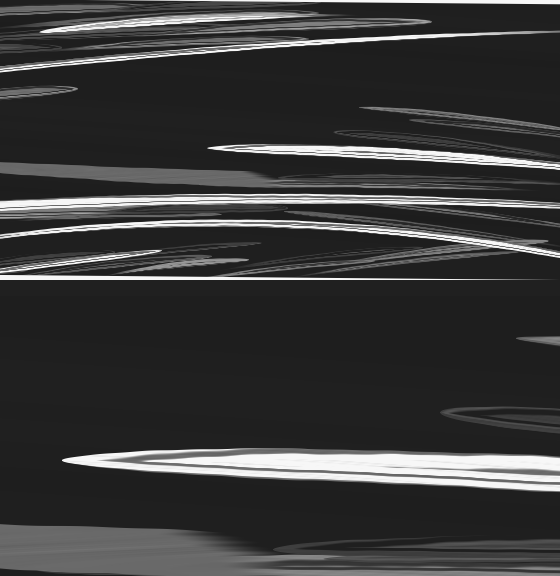
Top, the full canvas; bottom, a detail of the centre.
Write a Shadertoy shader that draws this texture.

```glsl
// Glossy black film with tapered grey and white light streaks along its folds.
#define INK 0.12
#define WHITE 0.97
#define BAND_GREY 0.41
#define LINE_DENSITY 430.0
#define LINE_DEPTH 0.42
#define SPARK 0.30
#define RAGGED 0.0011
#define MARGIN 0.018

float hash(float n) { return fract(sin(n * 91.345) * 4375.85); }

// Layered sines, about -1 to 1
float ripple(float x, float seed) {
    return (sin(17.0 * x + seed) + 0.6 * sin(43.0 * x + 2.3 * seed)
          + 0.4 * sin(109.0 * x + 4.1 * seed)) * 0.5;
}

// Coverage of a signed depth, smoothed over one pixel
float cover(float depth) { return clamp(depth * iResolution.y + 0.5, 0.0, 1.0); }

// Bowed sliver that dissolves at 'tail' and ends sharply at 'tip'
void streak(inout float shade, vec2 p, vec2 tail, vec2 tip,
            float bow, float width, float tone, float seed) {
    float t = (p.x - tail.x) / (tip.x - tail.x);
    if (t <= 0.0 || t >= 1.0) return;
    float d = p.y - mix(tail.y, tip.y, t) - bow * 4.0 * t * (1.0 - t);
    float halfWidth = width * 2.6 * t * sqrt(1.0 - t);
    float depth = halfWidth - abs(d) + RAGGED * ripple(p.x * 2.0, seed);

    // Nested contour lines follow the outline and drift along it
    float phase = LINE_DENSITY * (depth + 0.35 * d) + 1.4 * sin(5.0 * p.x + seed) + 0.7;
    float line = smoothstep(-0.95, -0.1, sin(phase));
    float spark = smoothstep(0.8, 1.0, sin(phase * 0.6 + seed));
    float value = tone * mix(LINE_DEPTH, 1.0, line) + SPARK * spark * tone;
    value *= 1.0 + 0.07 * ripple(p.x * 3.0 + d * 40.0, seed + 2.0);

    float alpha = cover(depth) * smoothstep(0.0, 0.3, t);
    shade = mix(shade, clamp(value, INK, WHITE), alpha);
}

// Family of grey streaks whose tails lie between two corners
void scatter(inout float shade, vec2 p, int count, vec2 low, vec2 high,
             float len, float slope, float width, float seed) {
    for (int i = 0; i < count; i++) {
        float k = float(i);
        float id = seed + k * 3.7;
        vec2 tail = mix(low, high, vec2(fract(k * 0.618), (k + 0.5) / float(count)));
        vec2 tip = tail + len * mix(0.65, 1.25, hash(id)) * vec2(1.0, slope);
        float pick = hash(id + 1.0);
        streak(shade, p, tail, tip, 0.012, width * mix(0.5, 1.3, hash(id + 2.0)),
               mix(0.24, 0.68, pick * pick), id);
    }
}

// Broad matte reflection with a frayed right end
void matteBand(inout float shade, vec2 p) {
    float top = 0.42 - 0.075 * p.x + 0.002 * ripple(p.x, 1.0);
    float bottom = 0.383 - 0.17 * p.x + 0.13 * p.x * p.x + 0.002 * ripple(p.x * 1.7, 4.0);
    float fray = 0.46 + 0.9 * (top - p.y) + 0.012 * ripple(p.y * 9.0, 3.0);
    float alpha = cover(min(top - p.y, p.y - bottom));
    alpha *= 1.0 - smoothstep(fray - 0.03, fray + 0.02, p.x);
    float mottle = ripple(p.x * 2.3 + 0.4 * sin(p.y * 60.0), 5.0) * ripple(p.y * 3.0, 2.0);
    shade = mix(shade, BAND_GREY + 0.035 * mottle, alpha);
}

void mainImage(out vec4 fragColor, in vec2 fragCoord) {
    vec2 p = fragCoord / iResolution.xy;
    float shade = INK + 0.006 * ripple(p.y * 0.7 + 0.1 * p.x, 1.0);

    // Grey families: upper left, right, lower centre, lower right, bottom
    scatter(shade, p, 7, vec2(-0.35, 0.77), vec2(0.30, 0.96), 0.52, 0.10, 0.017, 2.0);
    scatter(shade, p, 3, vec2(1.08, 0.39), vec2(1.30, 0.52), -0.52, -0.24, 0.014, 31.0);
    scatter(shade, p, 3, vec2(0.98, 0.31), vec2(1.20, 0.35), -0.60, -0.04, 0.011, 47.0);
    scatter(shade, p, 4, vec2(-0.30, 0.19), vec2(0.20, 0.235), 0.58, 0.07, 0.016, 63.0);
    scatter(shade, p, 3, vec2(1.05, 0.09), vec2(1.30, 0.17), -0.48, -0.26, 0.013, 78.0);
    scatter(shade, p, 9, vec2(-0.22, -0.03), vec2(0.62, 0.05), 0.36, 0.23, 0.012, 95.0);
    streak(shade, p, vec2(-0.25, 0.60), vec2(0.14, 0.683), 0.01, 0.02, 0.43, 6.0);
    matteBand(shade, p);

    // Long bright folds crossing the film
    streak(shade, p, vec2(1.2, 0.895), vec2(-0.3, 0.68), 0.045, 0.011, WHITE, 1.0);
    streak(shade, p, vec2(1.5, 0.19), vec2(-0.5, 0.19), 0.10, 0.019, WHITE, 2.0);
    streak(shade, p, vec2(-0.4, 0.007), vec2(1.3, -0.05), 0.224, 0.014, WHITE, 3.0);

    // Short bright glints
    streak(shade, p, vec2(1.25, 0.35), vec2(0.37, 0.471), 0.027, 0.021, WHITE, 4.0);
    streak(shade, p, vec2(0.65, 0.945), vec2(0.07, 0.885), 0.018, 0.014, WHITE, 5.0);
    streak(shade, p, vec2(-0.15, -0.01), vec2(0.29, 0.105), 0.004, 0.011, WHITE, 7.0);

    // Slanted white margins
    float margin = max(p.y - 1.0 + MARGIN * (p.x - 0.15), MARGIN * (1.0 - p.x) - p.y);
    shade = mix(shade, WHITE, cover(margin));

    fragColor = vec4(vec3(shade), 1.0);
}
```
